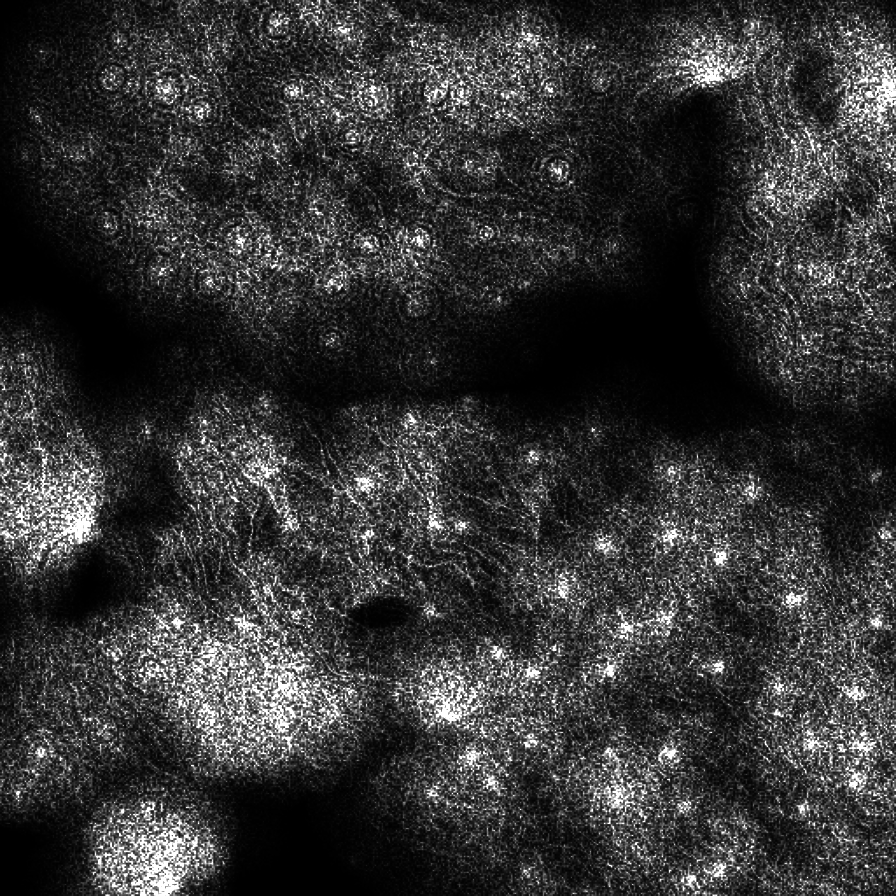
Reproduce this background procedurally as a Shadertoy shader.

```glsl
vec2 hash2(vec2 p) {
    vec3 q = fract(p.xyx * vec3(.1031, .1030, .0973));
    q += dot(q, q.yzx + 33.33);
    return fract((q.xx + q.yz) * q.zy);
}

float noise(vec2 p) {
    vec2 i = floor(p), f = fract(p);
    f = f * f * (3. - 2. * f);
    return mix(mix(hash2(i).x, hash2(i + vec2(1, 0)).x, f.x),
               mix(hash2(i + vec2(0, 1)).x, hash2(i + 1.).x, f.x), f.y);
}

float fbm(vec2 p) {
    float sum = 0., amp = .5;
    for (int i = 0; i < 4; i++) {
        sum += amp * noise(p);
        p = mat2(.8, .6, -.6, .8) * p * 2.03 + 7.;
        amp *= .5;
    }
    return sum;
}

mat2 rot(float a) { return mat2(cos(a), -sin(a), sin(a), cos(a)); }

// Soft tilted ellipse
float blob(vec2 p, vec2 centre, vec2 radii, float tilt) {
    return smoothstep(1.25, .55, length(rot(-tilt) * (p - centre) / radii));
}

// Crossing, bent strands, lying along the given angle
float fibres(vec2 p, float angle, vec2 cell, float width, float spread) {
    p = rot(1.5708 - angle) * p;
    p.y = -p.y;
    p = vec2(-p.x, -p.y);
    vec2 id = floor(p / cell);
    float sum = 0.;
    for (int k = 0; k < 18; k++) {
        vec2 c = id + vec2(k % 3, (k / 3) % 3) - 1.;
        vec2 h = hash2(c + float(k / 9) * 71.3 + 400.);
        vec2 g = hash2(c + float(k / 9) * 37.7 + 150.);
        vec2 q = p - (c + h) * cell;
        float t = q.y / cell.y;
        float x = q.x - q.y * spread * (g.x - .5) - cell.x * .5 * (g.y - .5) * t * t;
        sum += exp(-x * x / (width * width)) * smoothstep(.8, .2, abs(t)) * step(.3, g.y);
    }
    return sum;
}

// Scattered bright cores, with ringed or plain halos
float spots(vec2 p, float ringed) {
    vec2 id = floor(p * 14.);
    float sum = 0.;
    for (int k = 0; k < 9; k++) {
        vec2 c = id + vec2(k % 3, k / 3) - 1.;
        vec2 h = hash2(c + 60.), g = hash2(c + 213.);
        vec2 q = p - (c + .15 + .7 * h) / 14.;
        float r = length(q), size = .7 + .6 * g.y;
        r /= size;
        float rings = .5 + .5 * cos(r * 720. - 2. * noise(q * 90.));
        float halo = mix(.55 * exp(-r / .013), .75 * rings * exp(-r / .018), ringed);
        sum += (exp(-r * r / 3e-5) + halo) * step(.25, g.x);
    }
    return sum;
}

// Large glow, streaked and lit on one side
float glow(vec2 p, vec2 centre, float size, vec2 lit) {
    vec2 q = p - centre;
    float r = length(q) + 1e-4;
    float side = smoothstep(-.6, .7, dot(q / r, lit));
    float streak = .45 + 1.1 * noise(rot(r * 9.) * q / r * 9. + 40.);
    return 2.2 * exp(-r * r / (size * size * .06)) * (.3 + .7 * side)
         + 1.3 * exp(-r / size) * side * streak * smoothstep(3.5 * size, size, r);
}

void mainImage(out vec4 fragColor, in vec2 fragCoord) {
    vec2 uv = fragCoord / iResolution.xy;
    vec2 bend = vec2(fbm(uv * 6. + 3.), fbm(uv * 6. + 31.)) - .47;
    vec2 p = uv + .09 * bend;

    // Populated regions
    float upper = blob(p, vec2(.39, .85), vec2(.33, .25), .1);
    float fan = blob(p, vec2(.92, .77), vec2(.13, .25), -.2);
    float thicket = max(blob(p, vec2(.3, .37), vec2(.16, .22), -.35),
                        blob(p, vec2(.43, .44), vec2(.2, .12), 0.));
    float plume = blob(p, vec2(.03, .49), vec2(.08, .15), -.2);
    float lower = max(blob(p, vec2(.77, .21), vec2(.38, .31), .1),
                      blob(p, vec2(.26, .23), vec2(.17, .11), .2));
    lower = max(lower, .65 * blob(p, vec2(.06, .2), vec2(.13, .11), 0.));
    lower = max(lower, blob(p, vec2(.17, .06), vec2(.07, .12), -.3));
    float land = max(max(max(upper, fan), max(thicket, plume)), lower);

    // Empty pockets
    land *= 1. - .95 * blob(p, vec2(.29, .07), vec2(.09, .05), .5);
    land *= 1. - .9 * blob(p, vec2(.42, .32), vec2(.03, .025), 0.);
    land *= 1. - .9 * blob(p, vec2(.9, .91), vec2(.03, .04), -.4);
    land *= 1. - .9 * blob(p, vec2(.08, .33), vec2(.06, .035), .2);
    land *= 1. - .9 * blob(p, vec2(.16, .45), vec2(.05, .07), 0.);
    land *= 1. - .7 * blob(p, vec2(.68, .6), vec2(.22, .07), .25);

    // Strands and flakes follow the bent space
    vec2 w = uv + .16 * bend;
    float strands = fibres(w, 1.05, vec2(.024, .09), .0016, .9) * max(max(fan, thicket), plume)
                  + .6 * fibres(w + 3., .55, vec2(.035, .075), .0014, .9) * max(upper, .7 * lower);
    float flakes = fibres(w + 5., 1.1, vec2(.011, .02), .0017, 1.2);
    float ringed = max(smoothstep(.5, .6, uv.y), smoothstep(.42, .36, uv.x) * smoothstep(.34, .28, uv.y));

    float patches = smoothstep(.25, .7, fbm(uv * 17. + 9.));
    float density = land * (.05 + .2 * patches + .17 * flakes * (.35 + patches) + .32 * strands
                  + .85 * spots(uv, ringed) * (1. - .75 * max(fan, plume)));
    density += .28 * blob(p, vec2(.28, .22), vec2(.1, .08), .2) + .3 * blob(p, vec2(.87, .83), vec2(.06, .05), 0.);
    density += glow(uv, vec2(.795, .91), .045, vec2(-.3, .95)) + glow(uv, vec2(1., .9), .045, vec2(-1., 0.));
    density += glow(uv, vec2(.095, .408), .055, vec2(-.8, .6)) + glow(uv, vec2(.495, .2), .04, vec2(.5, .85));
    density += glow(uv, vec2(.19, .005), .05, vec2(-.7, .7));

    // Fine dust: exponential grain scaled by the density
    float grain = -log(max(noise(uv * 512. - .5), .004));
    float value = density * mix(1., grain, .85) + .012 * grain * land;
    fragColor = vec4(vec3(clamp(value, 0., 1.)), 1.);
}
```
